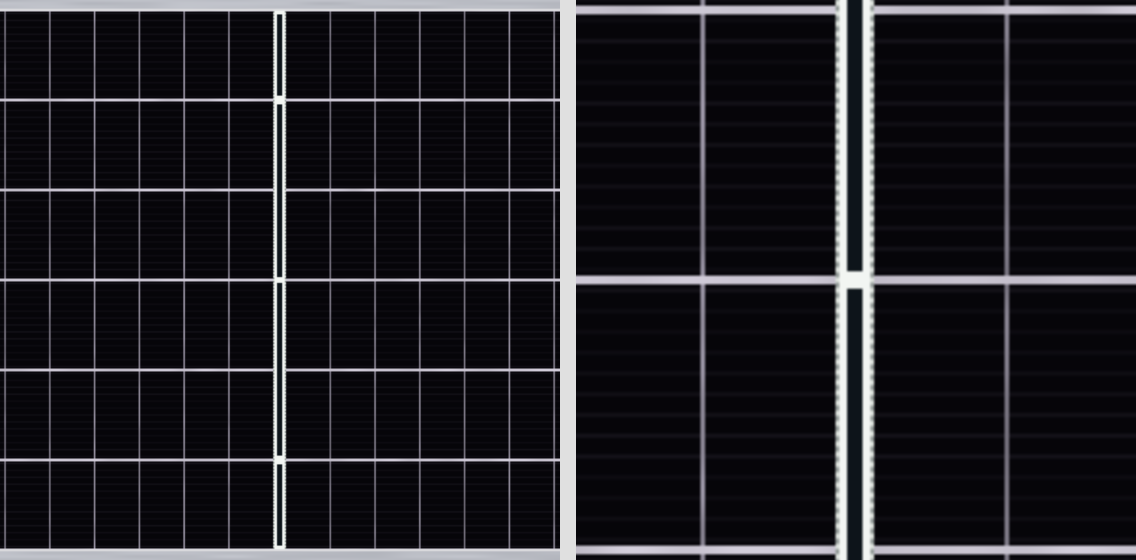
Left: the whole. Right: its middle third, enlarged.
Reproduce this pattern procedurally as a Shadertoy shader.

```glsl
// Dark solar panel: two mirrored halves of six cell rows, split by a white
// centre strip with dark slots. Distances to the nearest repeated line draw
// the busbars, row gaps and fine fingers; hashes vary their brightness.

float hash(vec2 p) {
    return fract(sin(dot(p, vec2(127.1, 311.7))) * 43758.5453);
}

float noise(vec2 p) {
    vec2 i = floor(p), f = fract(p);
    f = f * f * (3.0 - 2.0 * f);
    return mix(mix(hash(i), hash(i + vec2(1, 0)), f.x),
               mix(hash(i + vec2(0, 1)), hash(i + vec2(1, 1)), f.x), f.y);
}

// Soft coverage of a band, given the distance from its centre
float band(float dist, float halfWidth) {
    float soft = 0.001 + 0.5 / iResolution.y;
    return 1.0 - smoothstep(halfWidth - soft, halfWidth + soft, dist);
}

void mainImage(out vec4 fragColor, in vec2 fragCoord) {
    vec2 p = (fragCoord - 0.5 * iResolution.xy) / iResolution.y;
    p.x += 0.0007;
    float side = p.x < 0.0 ? -1.0 : 1.0;
    float fromCentre = abs(p.x);

    // Cell rows, measured from the middle gap
    float rowHeight = 0.1607;
    float row = p.y / rowHeight;
    float gap = round(row);
    float gapDist = abs(row - gap) * rowHeight;

    // Silicon with faint horizontal fingers, 13 to a cell
    vec3 color = vec3(0.024, 0.019, 0.037);
    float finger = row * 13.0;
    float fingerDist = abs(fract(finger) - 0.5) * rowHeight / 13.0;
    float fingerGlow = 0.4 + 0.6 * hash(vec2(floor(finger), 3.0));
    color += vec3(0.055, 0.052, 0.06) * fingerGlow * band(fingerDist, 0.0013);

    // Thin vertical busbars, uneven in brightness
    float bar = (fromCentre - 0.0905) / 0.07995;
    float barId = max(round(bar), 0.0);
    float barDist = abs(bar - barId) * 0.07995;
    float barGlow = 0.78 + 0.3 * hash(vec2(barId, side));
    barGlow *= 0.9 + 0.2 * noise(vec2(barId * 7.0 + side, p.y * 40.0));
    color = mix(color, vec3(0.57, 0.55, 0.61) * barGlow, band(barDist, 0.0014));

    // Brighter gaps between rows
    float gapGlow = 0.95 + 0.1 * noise(vec2(p.x * 30.0, gap * 5.0));
    color = mix(color, vec3(0.79, 0.77, 0.82) * gapGlow, band(gapDist, 0.0026));

    // White centre strip with a beaded fringe
    float bead = 0.5 + 0.5 * cos(6.2832 * p.y / 0.0061);
    vec3 fringe = mix(vec3(0.58, 0.61, 0.6), vec3(0.86, 0.88, 0.86), bead);
    color = mix(color, fringe, band(fromCentre, 0.0115));
    color = mix(color, vec3(0.95, 0.96, 0.95), band(fromCentre, 0.0092));

    // Dark slots, bridged at every gap but the first above and below centre
    float bridgeHalf = gap == 0.0 ? 0.0052 : 0.0078;
    float bridge = abs(gap) == 1.0 ? 0.0 : band(gapDist, bridgeHalf);
    color = mix(color, vec3(0.05, 0.08, 0.1), band(fromCentre, 0.0046) * (1.0 - bridge));

    // Aluminium frame with a pale inner lip
    float edge = abs(p.y);
    float brushed = noise(vec2(p.x * 12.0, p.y * 160.0)) - 0.5;
    vec3 metal = vec3(0.73, 0.74, 0.77) + 0.06 * brushed;
    color = mix(color, metal, 1.0 - band(edge, 0.4825));
    color = mix(color, vec3(0.86, 0.86, 0.87), band(abs(edge - 0.4825), 0.0018));

    fragColor = vec4(color, 1.0);
}
```
